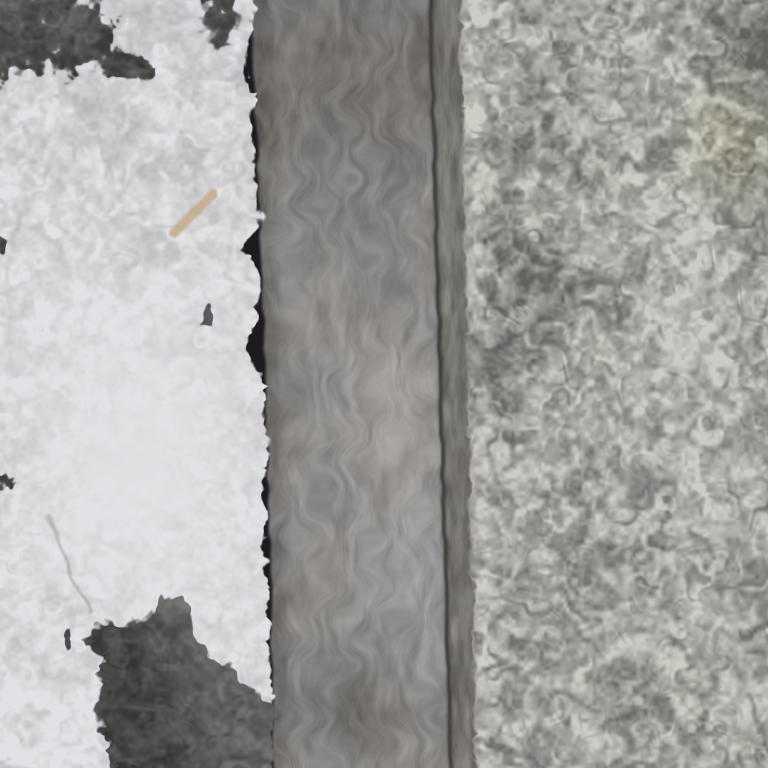
Write a WebGL 1 fragment shader that draws this texture.

```glsl
precision highp float;
// Weathered wooden board between crusted snow on the left and mottled stone on the right.
// Slanted edge curves split the canvas; warped value noise supplies grain and flakes,
// while soft elliptical blobs place the stains, gaps and bare ground.
uniform vec2 u_resolution;

const vec3 SNOW_LIGHT = vec3(0.885, 0.883, 0.897);
const vec3 SNOW_SHADE = vec3(0.62, 0.625, 0.635);
const vec3 GROUND_DARK = vec3(0.20, 0.20, 0.195);
const vec3 GROUND_GREY = vec3(0.44, 0.44, 0.435);
const vec3 GAP_COLOR = vec3(0.11, 0.11, 0.12);
const vec3 BOARD_COLOR = vec3(0.535, 0.525, 0.515);
const vec3 STRIP_COLOR = vec3(0.435, 0.425, 0.405);
const vec3 STONE_LIGHT = vec3(0.775, 0.78, 0.76);
const vec3 STONE_DARK = vec3(0.45, 0.455, 0.45);
const vec3 TWIG_COLOR = vec3(0.77, 0.67, 0.54);
const float FLAKE_SCALE = 72.0;
const float EDGE_ROUGH = 0.022;

float hash(vec2 p) {
  vec3 q = fract(vec3(p.xyx) * 0.1031);
  q += dot(q, q.yzx + 33.33);
  return fract((q.x + q.y) * q.z);
}

float noise(vec2 p) {
  vec2 i = floor(p), f = fract(p);
  f = f * f * (3.0 - 2.0 * f);
  return mix(mix(hash(i), hash(i + vec2(1.0, 0.0)), f.x),
             mix(hash(i + vec2(0.0, 1.0)), hash(i + 1.0), f.x), f.y);
}

float fbm(vec2 p) {
  float sum = 0.0, amp = 0.533;
  for (int i = 0; i < 4; i++) {
    sum += amp * noise(p);
    p = mat2(1.6, 1.2, -1.2, 1.6) * p + 17.3;
    amp *= 0.5;
  }
  return sum;
}

// Curled flakes: noise looked up through a swirling offset.
float flakes(vec2 p) {
  vec2 warp = vec2(noise(p * 0.8 + 31.0), noise(p * 0.8 + 57.0)) - 0.5;
  return 0.68 * noise(p + 2.4 * warp) + 0.32 * noise(p * 2.1 - 2.0 * warp);
}

float blob(vec2 p, vec2 center, vec2 radius) {
  vec2 d = (p - center) / radius;
  return exp(-dot(d, d));
}

float bump(float x, float center, float width) {
  float d = (x - center) / width;
  return exp(-d * d);
}

float segment(vec2 p, vec2 a, vec2 b) {
  vec2 d = b - a;
  return length(p - a - d * clamp(dot(p - a, d) / dot(d, d), 0.0, 1.0));
}

vec3 snow(vec2 p, float flake, float rough) {
  float calm = max(blob(p, vec2(0.18, 0.40), vec2(0.16, 0.20)), 0.7 * blob(p, vec2(0.22, 0.26), vec2(0.12)));
  float shade = 0.16 + 0.16 * smoothstep(0.5, 1.0, p.y) + (0.5 - flake) * 0.75 + (0.5 - rough) * 0.5;
  vec3 col = mix(SNOW_LIGHT, SNOW_SHADE, clamp(shade * (1.0 - 0.9 * calm), 0.0, 1.0));
  // Thin crease and twig.
  float crease = segment(p + (rough - 0.5) * 0.015, vec2(0.065, 0.33), vec2(0.115, 0.20));
  col -= 0.13 * (1.0 - smoothstep(0.0, 0.005, crease));
  float twig = segment(p + (flake - 0.5) * 0.008, vec2(0.229, 0.699), vec2(0.278, 0.748));
  col = mix(col, TWIG_COLOR, 0.85 * (1.0 - smoothstep(0.003, 0.009, twig)));
  // Bare patches in the upper corners and small pits.
  float bare = 1.1 * blob(p, vec2(0.0, 0.98), vec2(0.10, 0.085)) + 0.8 * blob(p, vec2(0.11, 0.955), vec2(0.035, 0.04))
    + 0.85 * blob(p, vec2(0.18, 0.91), vec2(0.04, 0.018)) + 0.75 * blob(p, vec2(0.285, 0.98), vec2(0.035, 0.06))
    + blob(p, vec2(0.271, 0.587), vec2(0.008, 0.016)) + 0.8 * blob(p, vec2(0.088, 0.168), vec2(0.006, 0.018))
    + 0.7 * blob(p, vec2(0.0, 0.685), vec2(0.013, 0.02)) + 0.6 * blob(p, vec2(0.005, 0.37), vec2(0.018, 0.018));
  float mask = smoothstep(0.42, 0.62, bare + (0.5 - flake) * 0.7 + (0.5 - rough) * 0.4);
  col = mix(col, mix(GROUND_DARK, GROUND_GREY, flake), mask);
  // Bare ground at the lower edge.
  float top = 0.195 - 0.80 * max(p.x - 0.21, 0.0) + 0.05 * bump(p.x, 0.237, 0.02);
  float left = 0.124 + (0.174 - p.y) * 0.15;
  float inside = min(top - p.y, p.x - left) + (rough - 0.5) * 0.07 + (flake - 0.5) * 0.02;
  float pale = smoothstep(0.20, 0.34, p.x + 0.4 * p.y) * 0.45 + (flake - 0.5) * 0.7 + 0.25;
  vec3 ground = mix(GROUND_DARK, GROUND_GREY + 0.04, clamp(pale, 0.0, 1.0));
  return mix(col, ground, smoothstep(-0.003, 0.004, inside));
}

vec3 board(vec2 p, float edge) {
  float grain = fbm(vec2(p.x * 85.0 + 3.0 * noise(p * 30.0), p.y * 32.0));
  float tone = (grain - 0.5) * 0.20 + (fbm(p * 8.0 + 4.0) - 0.5) * 0.10;
  tone += 0.055 * blob(p, vec2(0.51, 0.36), vec2(0.11, 0.30)) - 0.075 * smoothstep(0.65, 1.0, p.y);
  tone -= 0.12 * blob(p, vec2(0.46, 0.09), vec2(0.06, 0.08));
  tone -= 0.10 * (1.0 - smoothstep(0.0, 0.035, p.x - edge));
  vec3 tint = vec3(0.018, 0.004, -0.018) * (noise(p * 14.0 + 9.0) - 0.5);
  return BOARD_COLOR + tone + tint;
}

vec3 stone(vec2 p, float flake, float edge) {
  float stain = 0.38 * blob(p, vec2(0.70, 0.62), vec2(0.10, 0.12)) + 0.28 * blob(p, vec2(0.70, 0.82), vec2(0.06, 0.035))
    + 0.55 * blob(p, vec2(0.98, 0.95), vec2(0.075, 0.08)) + 0.35 * blob(p, vec2(1.0, 0.76), vec2(0.05, 0.10))
    + 0.22 * blob(p, vec2(0.64, 0.52), vec2(0.05, 0.07)) + 0.14 * (1.0 - smoothstep(0.2, 0.55, p.y));
  float light = 0.72 - stain + (flake - 0.5) * 1.15 + (fbm(p * 11.0) - 0.5) * 0.5;
  light += 0.16 * bump(p.x, edge + 0.012, 0.014) + 0.08 * blob(p, vec2(0.96, 0.45), vec2(0.07, 0.10));
  vec3 col = mix(STONE_DARK - 0.07, STONE_LIGHT, clamp(light, 0.0, 1.05));
  float warm = blob(p, vec2(0.95, 0.83), vec2(0.06, 0.08)) + 0.4 * noise(p * 9.0 + 5.0);
  return col + vec3(0.018, 0.010, -0.03) * warm;
}

void main() {
  vec2 p = gl_FragCoord.xy / u_resolution;
  float soft = 0.001 + 0.75 / min(u_resolution.x, u_resolution.y);
  float flake = flakes(p * FLAKE_SCALE);
  float rough = fbm(p * 24.0);
  float wobble = (noise(vec2(p.y * 55.0, 3.0)) - 0.5) * 0.004;

  float boardEdge = 0.355 - 0.029 * pow(p.y, 1.6) + wobble;
  float grooveX = 0.585 - 0.027 * p.y + wobble * 0.7;
  float stoneEdge = 0.619 - 0.020 * p.y + wobble + (flake - 0.5) * 0.012;
  float gap = 0.020 * bump(p.y, 0.68, 0.025) + 0.018 * bump(p.y, 0.55, 0.045)
    + 0.009 * bump(p.y, 0.28, 0.11) + 0.008 * bump(p.y, 0.91, 0.07) - 0.007 * bump(p.y, 0.44, 0.045);
  float snowEdge = boardEdge - gap + (rough - 0.5) * EDGE_ROUGH + (flake - 0.5) * 0.012;

  vec3 col = mix(GAP_COLOR, board(p, boardEdge), smoothstep(-0.003, 0.004, p.x - boardEdge));
  col = mix(snow(p, flake, rough), col, smoothstep(-soft, soft, p.x - snowEdge));

  // Side strip with its dark seam.
  float fiber = fbm(vec2(p.x * 110.0, p.y * 28.0));
  vec3 strip = STRIP_COLOR + (fiber - 0.5) * 0.26 + 0.03 * bump(p.x, grooveX + 0.018, 0.01);
  col = mix(col, strip, smoothstep(-soft, soft, p.x - grooveX));
  col *= 1.0 - (0.25 + 0.3 * fiber) * bump(p.x, grooveX + 0.002, 0.0035);
  col = mix(col, stone(p, flake, stoneEdge), smoothstep(-0.003, 0.003, p.x - stoneEdge));
  gl_FragColor = vec4(clamp(col, 0.0, 1.0), 1.0);
}
```
